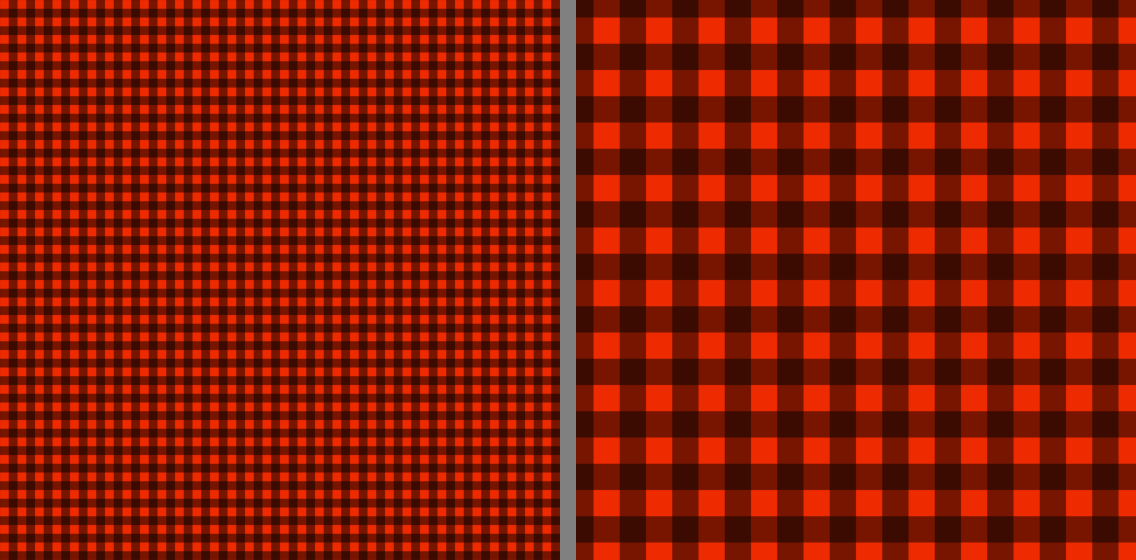
Left, the full canvas; right, a detail of the centre.
This pattern is drawn by a Shadertoy shader. Its source:

```glsl
#define REPEATS 32.0
#define BAND_WIDTH 0.5
#define BAND_CENTER vec2(0.75, 0.25)
#define BAND_SHADE 0.5
#define EDGE_PIXELS 0.75
#define CLOTH_COLOR vec3(0.933, 0.163, 0.0)

// Coverage of the dark bands along each axis, in units of one repeat
vec2 bandCoverage(vec2 p, vec2 edge) {
    vec2 fromCenter = abs(fract(p - BAND_CENTER + 0.5) - 0.5);
    vec2 dist = fromCenter - 0.5 * BAND_WIDTH;
    return 1.0 - smoothstep(-edge, edge, dist);
}

void mainImage(out vec4 fragColor, in vec2 fragCoord) {
    vec2 uv = fragCoord / iResolution.xy;
    vec2 edge = EDGE_PIXELS * REPEATS / iResolution.xy;

    // Each band darkens the cloth, so crossings are shaded twice
    vec2 shade = mix(vec2(1.0), vec2(BAND_SHADE), bandCoverage(uv * REPEATS, edge));
    fragColor = vec4(CLOTH_COLOR * shade.x * shade.y, 1.0);
}
```
